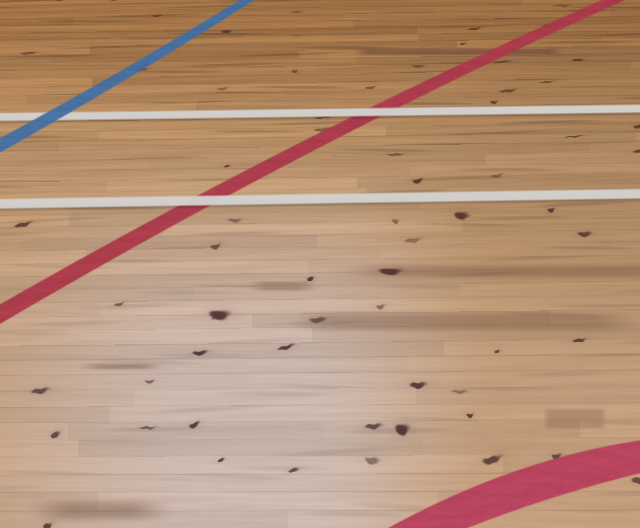
A Shadertoy shader for this texture:

```glsl
// Sports hall floor: knotty pine planks in perspective with painted court lines and a pale sheen.
#define ASPECT 1.2133
#define PLANK_TILT 0.015
#define PLANK_SCALE 41.7
#define GRAIN 0.032
#define KNOT_SHARE 0.52
#define RED_PAINT vec3(0.67, 0.22, 0.29)
#define ARC_PAINT vec3(0.72, 0.25, 0.36)
#define BLUE_PAINT vec3(0.25, 0.43, 0.65)
#define WHITE_PAINT vec3(0.83, 0.82, 0.81)
#define KNOT_DARK vec3(0.27, 0.16, 0.17)
#define SHEEN vec3(0.79, 0.71, 0.67)

float hash(vec2 c) {
    return fract(sin(dot(c, vec2(127.1, 311.7))) * 4375.85);
}

// Long wavy fibres built from layered sines
float fibres(vec2 q) {
    float sum = 0.0, amp = 0.5;
    for (int i = 0; i < 5; i++) {
        float k = float(i);
        float bend = sin(q.x * (4.0 + 2.3 * k) + q.y * 0.9 + k * 1.7);
        sum += amp * sin(q.y * 2.6 + 1.4 * bend + sin(q.x * 2.1 - q.y * 0.37) * 2.0);
        q = q * vec2(1.35, 1.83) + vec2(1.3, 4.1);
        amp *= 0.8;
    }
    return sum;
}

// Coverage of a stripe measured by vertical distance
float stripe(float dist, float halfWidth, float soft) {
    return 1.0 - smoothstep(halfWidth - soft, halfWidth + soft, abs(dist));
}

float softBox(vec2 p, vec2 center, vec2 size, vec2 soft) {
    vec2 d = smoothstep(-soft, soft, size - abs(p - center));
    return d.x * d.y;
}

float spot(vec2 p, vec2 center, vec2 radius) {
    vec2 d = (p - center) / radius;
    float r = length(d) + 0.15 * sin(3.0 * d.x + 2.0 * d.y);
    return 0.9 * (1.0 - smoothstep(0.55, 1.15, r)) + 0.12 * exp(-r * r * 0.4);
}

// One irregular knot per cell, absent from some cells
float scatteredKnots(vec2 q) {
    vec2 cell = floor(q);
    float seed = hash(cell + 9.3);
    vec2 center = 0.2 + 0.6 * vec2(hash(cell + 2.1), hash(cell + 5.7));
    vec2 d = fract(q) - center;
    d.y -= d.x * (hash(cell + 7.9) - 0.15) * 0.9;
    d.y += 0.012 * sin(d.x * 55.0 + seed * 40.0);
    vec2 radius = vec2(mix(0.035, 0.12, hash(cell + 3.3)), mix(0.04, 0.095, hash(cell + 4.4)));
    return spot(d, vec2(0.0), radius) * step(seed, KNOT_SHARE) * mix(0.45, 1.0, hash(cell + 6.6));
}

vec3 woodTone(vec2 p) {
    vec3 tone = mix(vec3(0.765, 0.62, 0.49), vec3(0.735, 0.575, 0.415), smoothstep(0.25, 0.68, p.y));
    tone = mix(tone, vec3(0.635, 0.45, 0.28), smoothstep(0.65, 1.0, p.y));
    tone *= 1.0 - 0.06 * smoothstep(0.6, 1.2, p.x) * smoothstep(0.1, 0.5, p.y);
    float glow = smoothstep(-0.2, 0.38, p.x) * (1.0 - smoothstep(0.58, 0.95, p.x));
    glow *= 1.0 - smoothstep(0.25, 0.78, p.y);
    return mix(tone, SHEEN, glow);
}

vec3 planks(vec2 p, float px) {
    float y = p.y - PLANK_TILT * p.x * smoothstep(-0.1, 0.6, p.y);
    float depth = 1.5 - y;
    float row = -PLANK_SCALE * log(depth);
    float id = floor(row);
    float along = p.x / (0.45 + 0.25 * hash(vec2(id, 1.0))) + hash(vec2(id, 8.0)) * 9.0;
    float tone = hash(vec2(id, floor(along))) - 0.5;
    float upper = smoothstep(0.3, 1.0, p.y);
    vec3 col = woodTone(p) * (1.0 + tone * mix(0.07, 0.14, upper));

    // Grain, streaks and seams
    float grain = fibres(vec2(p.x * 1.5 + hash(vec2(id, 3.0)) * 0.6, row * 1.7));
    col *= 1.0 + grain * GRAIN * mix(0.7, 1.5, upper) * vec3(0.8, 1.0, 1.2);
    float streak = sin(row * 4.1 + sin(p.x * 5.0 + id) * 1.3) * sin(p.x * 7.0 + id * 2.4);
    col *= 1.0 - 0.13 * smoothstep(0.65, 1.0, streak) * mix(0.5, 1.3, upper);
    float rowWidth = depth / PLANK_SCALE;
    float seam = min(fract(row), 1.0 - fract(row)) * rowWidth;
    col *= 1.0 - 0.09 * (1.0 - smoothstep(0.0, 0.0012 + px, seam)) * hash(vec2(id, 4.0));

    // Stained boards
    float stain = 0.75 * softBox(p, vec2(0.868, 0.902), vec2(0.185, 0.006), vec2(0.02, 0.003));
    stain += 0.38 * softBox(p, vec2(1.0, 0.487), vec2(0.3, 0.011), vec2(0.12, 0.008));
    stain += 0.36 * softBox(p, vec2(0.88, 0.39), vec2(0.29, 0.015), vec2(0.06, 0.008));
    stain += 0.42 * softBox(p, vec2(0.535, 0.458), vec2(0.05, 0.008), vec2(0.025, 0.004));
    stain += 0.45 * softBox(p, vec2(0.19, 0.034), vec2(0.1, 0.016), vec2(0.05, 0.012));
    stain += 0.5 * softBox(p, vec2(0.23, 0.306), vec2(0.06, 0.005), vec2(0.03, 0.004));
    stain += 0.3 * softBox(p, vec2(1.09, 0.207), vec2(0.055, 0.018), vec2(0.008, 0.004));
    col = mix(col, vec3(0.43, 0.29, 0.23), stain * (0.85 + 0.15 * grain));

    // Knots, with a few prominent ones
    float knot = scatteredKnots(vec2(p.x * 6.0, row / 2.5));
    knot = max(knot, spot(p, vec2(0.763, 0.187), vec2(0.014, 0.012)));
    knot = max(knot, spot(p, vec2(0.741, 0.486), vec2(0.023, 0.007)));
    knot = max(knot, spot(p, vec2(0.417, 0.404), vec2(0.021, 0.010)));
    knot = max(knot, spot(p, vec2(0.875, 0.592), vec2(0.014, 0.008)));
    return mix(col, KNOT_DARK + vec3(0.08, 0.02, -0.04) * upper, knot * 0.85);
}

void mainImage(out vec4 fragColor, in vec2 fragCoord) {
    vec2 p = fragCoord / iResolution.xy * vec2(ASPECT, 1.0);
    float px = 1.0 / iResolution.y;
    float soft = 0.0012 + px * 0.7;
    vec3 col = planks(p, px);
    float wear = 1.0 + 0.035 * fibres(p * vec2(9.0, 70.0));

    // Long red line, bending gently
    float redY = 0.405 + p.x * (0.579 - 0.058 * p.x);
    col = mix(col, RED_PAINT * wear, 0.95 * stripe(p.y - redY, 0.0185 - 0.0075 * p.x, soft));

    // Two white lines with a faint shadow below
    float farY = 0.7785 + 0.013 * p.x, nearY = 0.614 + 0.0157 * p.x;
    float shade = stripe(p.y - farY + 0.006, 0.006, 0.004) + stripe(p.y - nearY + 0.007, 0.006, 0.004);
    col *= 1.0 - 0.2 * shade;
    float white = max(stripe(p.y - farY, 0.0075, soft), stripe(p.y - nearY, 0.009, soft));
    col = mix(col, WHITE_PAINT, 0.96 * white);

    // Blue diagonal
    float blueY = 0.7247 + p.x * (0.55 + 0.08 * p.x);
    col = mix(col, BLUE_PAINT * wear, 0.92 * stripe(p.y - blueY, 0.0135 - 0.010 * p.x, soft));

    // Broad red arc in the near corner
    float t = p.x - 0.736, u = p.x - 0.886;
    float arcTop = t * (0.548 - 0.42 * t), arcBase = u * (0.389 - 0.22 * u);
    float arc = stripe(p.y - 0.5 * (arcTop + arcBase), 0.5 * (arcTop - arcBase), soft);
    col = mix(col, ARC_PAINT * wear, 0.95 * arc * step(0.6, p.x));

    fragColor = vec4(clamp(col, 0.0, 1.0), 1.0);
}
```
